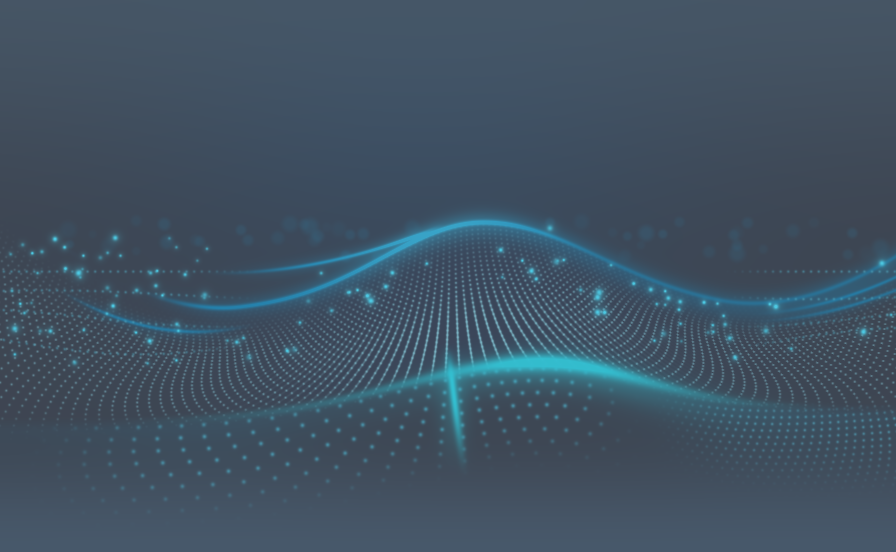
Reproduce this background procedurally as a WebGL 2 fragment shader.

```glsl
#version 300 es
precision highp float;
// Glowing teal wave of dotted mesh and light strands over a slate blue haze.
uniform vec2 u_resolution;
out vec4 outColor;

const float ASPECT = 1.62;

float hash(float n) { return fract(sin(n * 127.1 + 3.7) * 43758.5453); }

float bell(float x, float w) { return exp(-x * x / (w * w)); }

float band(float a, float b, float c, float d, float x) {
  return smoothstep(a, b, x) * (1.0 - smoothstep(c, d, x));
}

// Upper crest of the wave
float crestHeight(float u) {
  float left = max(0.27 - u, 0.0), right = max(u - 0.8, 0.0);
  return 0.435 + 0.162 * bell(u - 0.54, u < 0.54 ? 0.16 : 0.185)
    + 3.0 * left * left + 2.5 * right * right;
}

// Front fold of the wave
float foldHeight(float u) {
  float base = mix(0.235, 0.26, smoothstep(0.58, 0.64, u));
  return base + (0.344 - base) * bell(u - 0.605, u < 0.605 ? 0.228 : 0.16);
}

// Round dots at the cell centres of a warped grid
float gridDots(vec2 grid, float radius) {
  mat2 jacobian = mat2(dFdx(grid), dFdy(grid));
  vec2 offset = inverse(jacobian) * (fract(grid) - 0.5);
  return bell(length(offset) / u_resolution.y, radius);
}

// Thin bright core with a soft halo
float strand(float d, float w) {
  return bell(d, w) + 0.3 * bell(d, w * 4.0);
}

vec3 backdrop(float u, float v) {
  vec3 c = mix(vec3(0.242, 0.272, 0.32), vec3(0.275, 0.335, 0.395), smoothstep(0.55, 1.05, v));
  c = mix(c, vec3(0.28, 0.345, 0.415), 1.0 - smoothstep(0.0, 0.23, v));
  return c + vec3(-0.012, 0.02, 0.045) * bell(u - 0.47, 0.34) * bell(v - 0.68, 0.28);
}

void main() {
  vec2 p = gl_FragCoord.xy / u_resolution.y;
  float u = gl_FragCoord.x / u_resolution.x, v = p.y;
  float crest = crestHeight(u), fold = foldHeight(u);
  vec3 blue = vec3(0.13, 0.52, 0.7), teal = vec3(0.2, 0.76, 0.83), pale = vec3(0.5, 0.74, 0.8);
  vec3 color = backdrop(u, v);

  // Blurred lights behind the crest
  float behind = smoothstep(-0.01, 0.01, v - crest);
  for (float i = 0.0; i < 64.0; i++) {
    vec2 c = vec2(hash(i) * ASPECT, 0.565 + 0.07 * (hash(i + 80.0) - 0.5));
    float r = 0.008 + 0.009 * hash(i + 160.0);
    float disc = 1.0 - smoothstep(r * 0.4, r * 1.3, length(p - c));
    color = mix(color, vec3(0.2, 0.43, 0.55), disc * behind * (0.07 + 0.22 * hash(i + 240.0)));
  }

  // Body of the wave, tinted below the crest
  float t = (crest - v) / (crest - fold);
  float body = band(-0.02, 0.04, 0.85, 1.1, t);
  color = mix(color, vec3(0.225, 0.27, 0.355), 0.65 * body * bell(u - 0.53, 0.27));

  // Dotted mesh that stretches into fine lines toward the fold
  float spread = mix(0.6, 1.5, t * t);
  vec2 mesh = vec2((u - 0.505) / (0.0105 * spread), t * 32.0);
  float meshFade = body * (smoothstep(0.1, 0.5, t) * 0.65 + 0.25 * bell(u - 0.53, 0.2));
  color = mix(color, pale, gridDots(mesh, 0.0022) * meshFade * 0.75);
  float lineDistance = abs(fract(mesh.x) - 0.5)
    / length(vec2(dFdx(mesh.x), dFdy(mesh.x))) / u_resolution.y;
  float lineFade = band(0.38, 0.72, 0.9, 1.04, t) * bell(u - 0.52, 0.13);
  color = mix(color, pale, bell(lineDistance, 0.002) * lineFade * 0.75);

  // Haze and dots spilling forward from the fold
  float drop = fold - v;
  float front = smoothstep(-0.01, 0.02, drop);
  color = mix(color, vec3(0.21, 0.44, 0.55), 0.32 * front * exp(-max(drop, 0.0) * 15.0)
    * (0.4 + 0.6 * bell(u - 0.25, 0.16) + 0.8 * bell(u - 0.86, 0.15)));
  vec2 fan = vec2((u - 0.505) / max(0.016 + 0.085 * (0.304 - v), 0.004), drop / 0.022);
  float fanFade = front * band(0.02, 0.22, 0.62, 0.72, u) * (1.0 - smoothstep(0.08, 0.2, drop));
  color = mix(color, vec3(0.3, 0.66, 0.76), gridDots(fan, 0.0038) * fanFade * 0.7);
  vec2 weave = vec2((u - 0.5) / (0.0095 + 0.02 * drop), (drop + 0.12 * (u - 0.8)) / 0.012);
  float weaveFade = front * smoothstep(0.72, 0.84, u) * (1.0 - smoothstep(0.03, 0.17, drop));
  color = mix(color, vec3(0.32, 0.62, 0.71), gridDots(weave, 0.0026) * weaveFade * 0.65);

  // Glowing fold, wider and brighter right of the centre
  float hot = bell(u - 0.61, 0.12);
  float foldFade = band(0.1, 0.45, 0.7, 0.95, u);
  float foldGlow = bell(drop, 0.008 + 0.007 * hot) * (0.3 + 0.5 * hot) * foldFade;
  foldGlow += 0.35 * bell(drop - 0.01, 0.035) * bell(u - 0.63, 0.15);
  color = mix(color, teal, min(foldGlow, 0.95));

  // Slanted beam beneath the summit
  float beam = bell(u - 0.502 - 0.08 * (0.34 - v), 0.0045) + 0.3 * bell(u - 0.506, 0.016);
  color = mix(color, teal, min(beam * band(0.13, 0.28, 0.31, 0.38, v) * 0.75, 1.0));

  // Long strands: crest, left branches, right branches
  float crestFade = band(0.14, 0.25, 0.56, 0.68, u) + 0.5 * smoothstep(0.58, 0.68, u);
  float light = strand(v - crest, 0.0045) * crestFade * 0.72;
  light += 0.22 * bell(v - crest + 0.01, 0.028) * smoothstep(0.2, 0.5, u);
  light += strand(v - 0.505 - 1.35 * pow(u - 0.24, 2.0), 0.0035) * band(0.22, 0.36, 0.45, 0.5, u) * 0.7;
  light += strand(v - 0.399 - 3.2 * pow(u - 0.22, 2.0), 0.0035) * band(0.06, 0.14, 0.2, 0.29, u) * 0.6;
  for (float i = 0.0; i < 2.0; i++) {
    float branch = 0.43 - 0.014 * i + (2.1 - 0.3 * i) * pow(u - 0.82, 2.0);
    light += strand(v - branch, 0.0035) * smoothstep(0.83, 0.96, u) * 0.5;
  }
  color = mix(color, mix(blue, vec3(0.22, 0.68, 0.83), bell(u - 0.49, 0.13)), min(light, 0.9));

  // Beaded threads at both sides
  for (float i = 0.0; i < 4.0; i++) {
    float thread = 0.508 - 0.042 * i + 0.008 * i * sin(u * 11.0 + i);
    float bead = bell(length(vec2((fract(u / 0.0085) - 0.5) * 0.0085 * ASPECT, v - thread)), 0.0025);
    float sides = 1.0 - band(0.18, 0.3, 0.8, 0.9, u);
    color = mix(color, vec3(0.32, 0.65, 0.74), bead * sides * 0.5);
  }

  // Scattered sparks, densest at the left
  for (float i = 0.0; i < 110.0; i++) {
    float h = hash(i + 400.0);
    float x = i < 48.0 ? 0.25 * h : i < 66.0 ? 0.23 + 0.27 * h : 0.56 + 0.44 * h;
    float y = i < 48.0 ? 0.34 + 0.23 * hash(i + 520.0)
      : crestHeight(x) - 0.14 * hash(i + 520.0) + 0.025;
    float r = 0.0025 + 0.0035 * pow(hash(i + 640.0), 3.0);
    float d = length(p - vec2(x * ASPECT, y));
    float spark = bell(d, r) + 0.22 * bell(d, r * 2.6);
    color = mix(color, vec3(0.3, 0.79, 0.89), min(spark * (0.35 + 0.6 * hash(i + 760.0)), 1.0));
  }

  outColor = vec4(color, 1.0);
}
```
